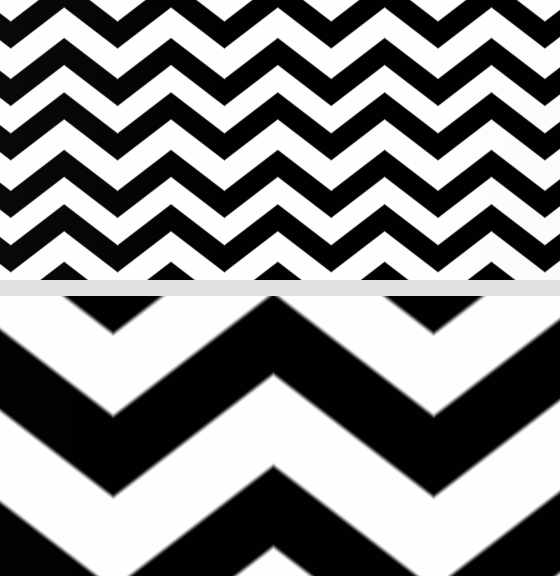
Top: the whole. Bottom: its middle third, enlarged.
A WebGL 2 fragment shader for this pattern:

```glsl
#version 300 es
precision highp float;

uniform vec2 u_resolution;
out vec4 outColor;

// All lengths are fractions of the canvas height.
const float ZIG_PERIOD = 0.3815;
const float ZIG_PEAK_X = 0.2292;
const float ZIG_HEIGHT = 0.1464;
const float PAIR_PERIOD = 0.3996;
const float UPPER_STRIPE = 0.1839;
const float LOWER_STRIPE = 0.3781;
const float STRIPE_HALF = 0.0482;
const float EDGE_SOFTNESS = 0.0037;

const vec3 INK = vec3(0.004);
const vec3 FADED_INK = vec3(0.030);
const vec3 PAPER = vec3(0.998);
const vec3 SHADED_PAPER = vec3(0.982);

// Triangle wave: 0 at each peak, 1 at each trough.
float zigzag(float x, float peakX, float period) {
    return 2.0 * abs(fract((x - peakX) / period + 0.5) - 0.5);
}

// Signed vertical distance to the nearest repeat of a stripe.
float stripeDistance(float y, float center, float halfWidth, float period) {
    float offset = y - center;
    offset -= period * floor(offset / period + 0.5);
    return abs(offset) - halfWidth;
}

void main() {
    vec2 p = gl_FragCoord.xy / u_resolution.y;
    vec2 uv = gl_FragCoord.xy / u_resolution;

    // Bend the depth below the top edge into chevrons.
    float depth = 1.0 - p.y - ZIG_HEIGHT * zigzag(p.x, ZIG_PEAK_X, ZIG_PERIOD);

    // Two slightly unevenly spaced stripes make one vertical repeat.
    float upper = stripeDistance(depth, UPPER_STRIPE, STRIPE_HALF, PAIR_PERIOD);
    float lower = stripeDistance(depth, LOWER_STRIPE, STRIPE_HALF, PAIR_PERIOD);

    // Convert vertical distance to distance across the slanted edge.
    float slope = 2.0 * ZIG_HEIGHT / ZIG_PERIOD;
    float dist = min(upper, lower) * inversesqrt(1.0 + slope * slope);
    float soft = max(EDGE_SOFTNESS, 0.75 / u_resolution.y);
    float coverage = 1.0 - smoothstep(-soft, soft, dist);

    // Faint fading of ink at the left and paper at the lower right.
    vec3 ink = mix(FADED_INK, INK, smoothstep(0.0, 0.45, uv.x));
    float shade = smoothstep(0.7, 1.0, uv.x) * (1.0 - 0.7 * uv.y);
    vec3 paper = mix(PAPER, SHADED_PAPER, shade);

    outColor = vec4(mix(paper, ink, coverage), 1.0);
}
```
